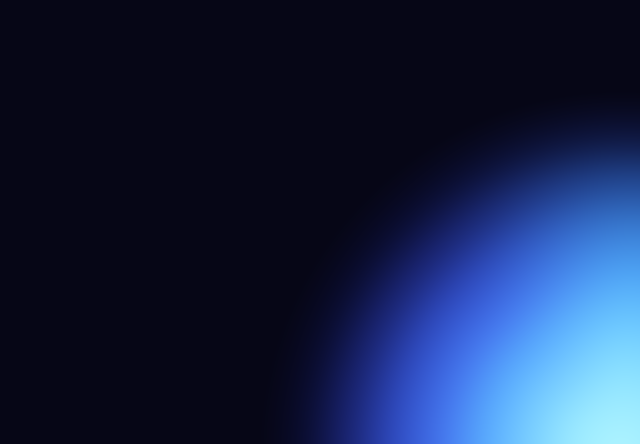
A Shadertoy shader for this background:

```glsl
// A soft round blue glow rising from the lower right corner of a near-black navy field.

const int LAST = 8;               // index of the outermost gradient stop
const float GLOW_RADIUS = 0.815;  // in canvas heights

// Gradient from the core outward, along the left flank: deep royal blue
const vec3 FLANK[9] = vec3[9](
    vec3(0.675, 0.95, 1.0), vec3(0.61, 0.915, 1.0), vec3(0.48, 0.81, 1.0),
    vec3(0.35, 0.66, 0.99), vec3(0.265, 0.46, 0.92), vec3(0.185, 0.295, 0.745),
    vec3(0.105, 0.15, 0.46), vec3(0.043, 0.055, 0.20), vec3(0.024, 0.024, 0.086));

// Gradient from the core upward, along the crown: paler, greener blue
const vec3 CROWN[9] = vec3[9](
    vec3(0.675, 0.95, 1.0), vec3(0.615, 0.92, 1.0), vec3(0.52, 0.86, 1.0),
    vec3(0.41, 0.765, 0.995), vec3(0.305, 0.635, 0.95), vec3(0.22, 0.475, 0.81),
    vec3(0.135, 0.28, 0.565), vec3(0.06, 0.095, 0.255), vec3(0.024, 0.024, 0.086));

// Smooth Catmull-Rom lookup; t runs from 0 (core) to 1 (rim)
vec3 sampleRamp(vec3 stops[9], float t) {
    float position = clamp(t, 0.0, 1.0) * float(LAST);
    int i = min(int(position), LAST - 1);
    float f = position - float(i);
    vec3 before = stops[max(i - 1, 0)];
    vec3 start = stops[i];
    vec3 end = stops[i + 1];
    vec3 after = stops[min(i + 2, LAST)];
    vec3 startSlope = 0.5 * (end - before);
    vec3 endSlope = 0.5 * (after - start);
    float ease = f * f * (3.0 - 2.0 * f);
    float g = 1.0 - f;
    return mix(start, end, ease) + f * g * (g * startSlope - f * endSlope);
}

// Blends both gradients by the direction away from the core
vec3 glow(vec2 offset, float radius) {
    float dist = length(offset);
    float lean = offset.x / max(dist, 0.001);
    float crownAmount = smoothstep(-0.75, 0.10, lean);
    float t = dist / radius;
    return mix(sampleRamp(FLANK, t), sampleRamp(CROWN, t), crownAmount);
}

void mainImage(out vec4 fragColor, in vec2 fragCoord) {
    // Height-based units keep the glow circular
    vec2 p = fragCoord / iResolution.y;
    float aspect = iResolution.x / iResolution.y;
    vec2 core = vec2(aspect - 0.043, -0.02);

    vec3 color = glow(p - core, GLOW_RADIUS);
    fragColor = vec4(clamp(color, 0.0, 1.0), 1.0);
}
```
